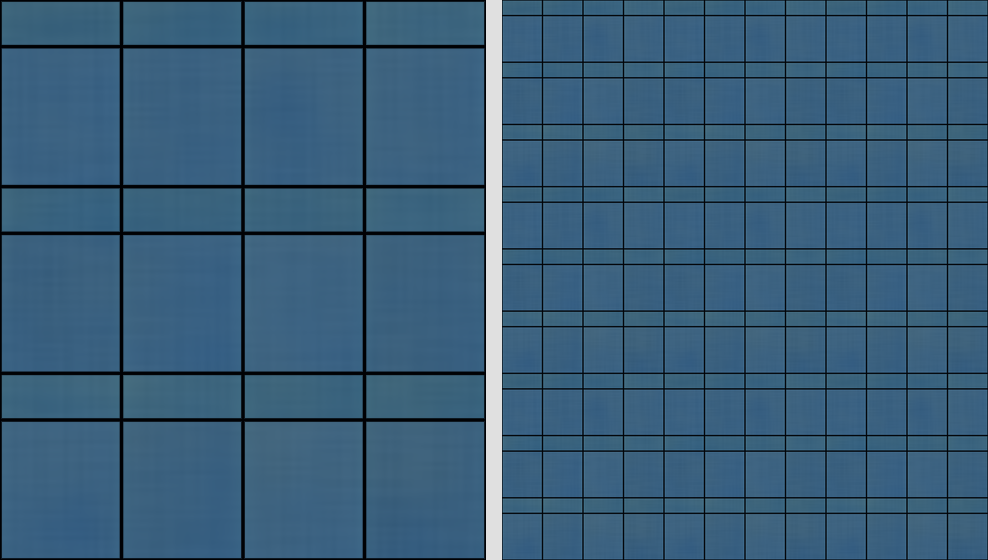
Left, the tile; right, the same tile 3 across and 3 down.
Write a Shadertoy shader that draws this pattern.

```glsl
// Blue panes in a black grid: tall panels alternate with low strips.
// Line distances give the grid; hashed tints, wrapped noise and faint
// streaks give each pane its own uneven wash. Tiles on both axes.

#define REPEATS vec2(4.0, 3.0)
#define PANEL_SHARE 0.75
#define LINE_HALF 0.0032
#define LINE_SOFT 0.0014
#define PANEL_COLOR vec3(0.232, 0.382, 0.502)
#define STRIP_COLOR vec3(0.236, 0.394, 0.490)
#define LINE_COLOR vec3(0.0, 0.004, 0.014)
#define WASH_COLOR vec3(0.040, 0.020, -0.022)
#define WASH_AMOUNT 0.85
#define STREAK_AMOUNT 0.012
#define EDGE_GLOW 0.018

float hash(vec2 p) {
    return fract(sin(dot(p, vec2(127.1, 311.7))) * 43758.545);
}

// Value noise that wraps after a whole number of lattice cells.
float wrapNoise(vec2 uv, vec2 period) {
    vec2 p = uv * period;
    vec2 i = floor(p);
    vec2 f = fract(p);
    f = f * f * (3.0 - 2.0 * f);
    vec2 a = mod(i, period);
    vec2 b = mod(i + 1.0, period);
    return mix(mix(hash(a), hash(vec2(b.x, a.y)), f.x),
               mix(hash(vec2(a.x, b.y)), hash(b), f.x), f.y);
}

// Distance to the nearest whole number.
float toWhole(float x) {
    return abs(fract(x + 0.5) - 0.5);
}

void mainImage(out vec4 fragColor, in vec2 fragCoord) {
    vec2 uv = fragCoord / iResolution.xy;
    vec2 grid = uv * REPEATS;
    vec2 cell = mod(floor(grid), REPEATS);
    vec2 local = fract(grid);

    // Distances to the grid lines, in canvas heights.
    vec2 cellSize = vec2(iResolution.x / iResolution.y, 1.0) / REPEATS;
    float dx = toWhole(grid.x) * cellSize.x;
    float dy = min(toWhole(grid.y), toWhole(grid.y - PANEL_SHARE)) * cellSize.y;
    float lineDist = min(dx, dy);

    // Which pane this is, and the position inside it from 0 to 1.
    float isStrip = step(PANEL_SHARE, local.y);
    vec2 pane = vec2(cell.x, cell.y * 2.0 + isStrip);
    vec2 inPane = vec2(local.x, mix(local.y / PANEL_SHARE,
        (local.y - PANEL_SHARE) / (1.0 - PANEL_SHARE), isStrip));
    vec3 color = mix(PANEL_COLOR, STRIP_COLOR, isStrip);

    // Wash: paler and greyer to the upper left, bluer to the lower right.
    float slant = dot(inPane - 0.5, vec2(-0.35, 0.45));
    float cloud = wrapNoise(uv, vec2(7.0, 8.0)) * 0.65
                + wrapNoise(uv + 0.37, vec2(17.0, 19.0)) * 0.35 - 0.5;
    float tint = hash(pane + 3.7) - 0.5;
    color += WASH_COLOR * WASH_AMOUNT * (slant + cloud * 0.8 + tint * 0.5);
    color += (hash(pane + 9.2) - 0.5) * 0.012;

    // A bluer, darker smudge at a random place in each pane.
    vec2 center = 0.25 + 0.5 * vec2(hash(pane + 1.3), hash(pane + 5.9));
    vec2 away = (inPane - center) / vec2(0.36, 0.30);
    color -= vec3(0.022, 0.018, 0.006) * hash(pane + 7.1) * exp(-dot(away, away));

    // Faint upright streaks and level brush marks.
    float streak = wrapNoise(uv, vec2(96.0, 6.0)) + wrapNoise(uv, vec2(10.0, 128.0)) - 1.0;
    color += streak * STREAK_AMOUNT;

    // Slightly lighter, greener rim beside the upright lines.
    color += vec3(0.5, 1.0, 0.7) * EDGE_GLOW * exp(-dx * dx / 0.00025);

    // Black lines with soft edges.
    float soft = max(LINE_SOFT, 0.7 / iResolution.y);
    float fill = smoothstep(LINE_HALF - soft, LINE_HALF + soft, lineDist);
    fragColor = vec4(mix(LINE_COLOR, color, fill), 1.0);
}
```
